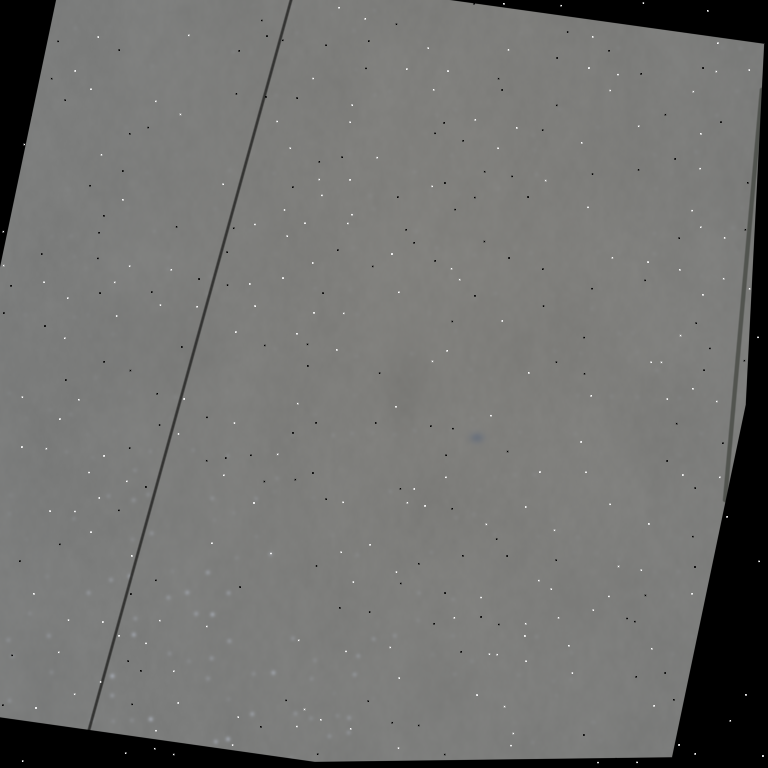
This texture is drawn by a WebGL 2 fragment shader. Its source:

```glsl
#version 300 es
precision highp float;
// A tilted grey concrete slab on black, crossed by two dark seams.
// The slab is an intersection of half-planes; value noise mottles it,
// and hashed grid cells scatter pale flecks and black or white specks.

uniform vec2 u_resolution;
out vec4 outColor;

const vec3 WARM_GREY = vec3(0.500, 0.498, 0.485);
const vec3 COOL_GREY = vec3(0.472, 0.480, 0.482);
const vec3 SEAM_DARK = vec3(0.17, 0.17, 0.165);
const vec3 SEAM_SOFT = vec3(0.29, 0.30, 0.28);
const vec3 PALE_FLECK = vec3(0.66, 0.68, 0.72);
const vec3 BLUE_STAIN = vec3(0.37, 0.41, 0.48);

float hash(vec2 p) {
  vec3 q = fract(vec3(p.xyx) * 0.1031);
  q += dot(q, q.yzx + 33.33);
  return fract((q.x + q.y) * q.z);
}

vec2 hash2(vec2 p) {
  return vec2(hash(p), hash(p + 71.7));
}

float valueNoise(vec2 p) {
  vec2 cell = floor(p), f = fract(p);
  f = f * f * (3.0 - 2.0 * f);
  float low = mix(hash(cell), hash(cell + vec2(1, 0)), f.x);
  float high = mix(hash(cell + vec2(0, 1)), hash(cell + vec2(1, 1)), f.x);
  return mix(low, high, f.y);
}

float fbm(vec2 p) {
  float sum = 0.0, amp = 0.5;
  for (int i = 0; i < 4; i++) {
    sum += amp * valueNoise(p);
    p = p * 2.03 + 17.1;
    amp *= 0.5;
  }
  return sum;
}

// Signed distance to the line a-b, positive on its right.
float rightOf(vec2 p, vec2 a, vec2 b) {
  vec2 d = normalize(b - a);
  return dot(p - a, vec2(d.y, -d.x));
}

float segmentDistance(vec2 p, vec2 a, vec2 b) {
  vec2 d = b - a;
  return length(p - a - d * clamp(dot(p - a, d) / dot(d, d), 0.0, 1.0));
}

float band(float dist, float halfWidth, float soft) {
  return 1.0 - smoothstep(halfWidth - soft, halfWidth + soft, dist);
}

float blob(vec2 p, vec2 center, vec2 radius) {
  vec2 d = (p - center) / radius;
  return exp(-dot(d, d));
}

// Clockwise outline, positive inside.
float slabDistance(vec2 p) {
  vec2 rightTop = vec2(0.995, 0.943), rightMid = vec2(0.971, 0.473);
  vec2 bottomRight = vec2(0.875, 0.014), bottomMid = vec2(0.410, 0.008);
  float d = rightOf(p, vec2(0.0, 0.652), vec2(0.073, 1.0));
  d = min(d, rightOf(p, vec2(0.586, 1.0), rightTop));
  d = min(d, rightOf(p, rightTop, rightMid));
  d = min(d, rightOf(p, rightMid, bottomRight));
  d = min(d, rightOf(p, bottomRight, bottomMid));
  return min(d, rightOf(p, bottomMid, vec2(0.0, 0.066)));
}

// One soft round fleck in a share of the grid cells.
float flecks(vec2 p, float grid, float share) {
  vec2 cell = floor(p * grid);
  vec2 center = 0.25 + 0.5 * hash2(cell + 5.0);
  float strength = hash(cell + 23.0) * step(hash(cell + 41.0), share);
  return strength * blob(fract(p * grid), center, vec2(0.13));
}

// Tiny square specks: x is coverage, y is black (0) or white (1).
vec2 specks(vec2 p, float grid, float share, float px) {
  vec2 cell = floor(p * grid);
  vec2 d = abs(fract(p * grid) - 0.1 - 0.8 * hash2(cell + 101.0)) / grid;
  float shape = band(max(d.x, d.y), 0.001, 0.5 * px);
  return vec2(shape * step(hash(cell + 151.0), share),
              step(0.45, hash(cell + 197.0)));
}

vec3 concrete(vec2 p) {
  float warm = blob(p, vec2(0.60, 0.62), vec2(0.42, 0.62));
  vec3 col = mix(COOL_GREY, WARM_GREY, 0.25 + 0.75 * warm);
  col += 0.035 * (fbm(p * vec2(16.0, 9.0)) - 0.47);
  col += 0.022 * (fbm(p * vec2(110.0, 75.0)) - 0.47);
  col -= 0.025 * blob(p, vec2(0.527, 0.495), vec2(0.03, 0.045));
  float worn = 0.12 + blob(p, vec2(0.25, 0.12), vec2(0.22, 0.20));
  col = mix(col, PALE_FLECK, 0.7 * worn * flecks(p, 38.0, 0.3));
  return mix(col, BLUE_STAIN, 0.6 * blob(p, vec2(0.621, 0.430), vec2(0.009, 0.007)));
}

void main() {
  vec2 p = gl_FragCoord.xy / u_resolution;
  float px = 1.0 / min(u_resolution.x, u_resolution.y);

  // Slab surface and its two seams
  vec3 col = concrete(p);
  float longSeam = segmentDistance(p, vec2(0.379, 1.0), vec2(0.1146, 0.045));
  float edgeSeam = segmentDistance(p, vec2(0.992, 0.883), vec2(0.944, 0.349));
  col = mix(col, SEAM_DARK, 0.9 * band(longSeam, 0.0018, px));
  col = mix(col, SEAM_SOFT, 0.85 * band(edgeSeam, 0.0028, px));

  // Black surround, then specks over everything
  col *= smoothstep(-0.7 * px, 0.7 * px, slabDistance(p));
  vec2 speck = specks(p, 28.0, 0.5, px);
  outColor = vec4(mix(col, vec3(speck.y), speck.x), 1.0);
}
```
